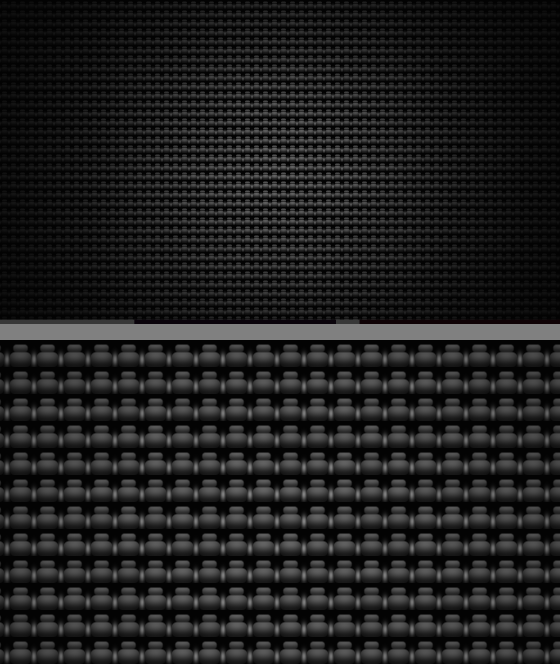
Top: the whole. Bottom: its middle third, enlarged.
Give the GLSL for this texture, as a WebGL 1 fragment shader.

```glsl
precision highp float;

uniform vec2 u_resolution;

const float ROWS = 36.0;
const vec3 GAP_COLOR = vec3(0.010);
const vec3 FIBER_COLOR = vec3(0.42);
const vec3 BAR_GREY = vec3(0.22);
const vec3 BAR_PURPLE = vec3(0.04, 0.01, 0.045);
const vec3 BAR_RED = vec3(0.06, 0.005, 0.015);

float hash(vec2 p) {
  return fract(sin(dot(p, vec2(127.1, 311.7))) * 43758.5453);
}

float roundedBox(vec2 p, vec2 halfSize, float radius) {
  vec2 q = abs(p) - halfSize + radius;
  return length(max(q, 0.0)) + min(max(q.x, q.y), 0.0) - radius;
}

float coverage(float dist, float blur) {
  return 1.0 - smoothstep(-blur, blur, dist);
}

float band(float x, float start, float end, float blur) {
  return smoothstep(start - blur, start + blur, x)
       * (1.0 - smoothstep(end - blur, end + blur, x));
}

float glint(vec2 p, vec2 size) {
  vec2 q = p / size;
  return exp(-dot(q, q));
}

// Brightness of one woven cell, with x and y in 0..1
float weave(vec2 cell, float blur) {
  float x = cell.x - 0.5;

  // Wide barrel, lit from above and darker toward its ends
  vec2 barrelPos = vec2(x, cell.y - 0.27);
  float barrel = coverage(roundedBox(barrelPos, vec2(0.43, 0.28), 0.24), blur);
  float barrelLight = mix(0.22, 0.88, smoothstep(-0.24, 0.18, barrelPos.y));
  barrelLight *= 1.0 - 2.8 * x * x;

  // Small cap above the barrel, brightest in the middle
  vec2 capPos = vec2(x, cell.y - 0.69);
  float cap = coverage(roundedBox(capPos, vec2(0.27, 0.14), 0.12), blur);
  float capLight = mix(0.38, 0.85, smoothstep(-0.12, 0.10, capPos.y));
  capLight *= 1.0 - 3.0 * x * x;

  // Upright glint at the joint between neighbours
  vec2 pinPos = vec2(0.5 - abs(x), cell.y - 0.29);
  float pin = glint(pinPos, vec2(0.10, 0.22));

  float light = mix(cap * capLight, barrelLight, barrel);
  return max(light, pin * 1.2);
}

// Soft light, tall in the middle and dim at the sides
float spotlight(vec2 uv) {
  vec2 d = (uv - vec2(0.5, 0.48)) * vec2(3.1, 2.0);
  return mix(0.09, 1.0, exp(-dot(d, d)));
}

// Thin strip along the lower edge
vec3 stripColor(float x, float blur) {
  vec3 color = mix(BAR_PURPLE, BAR_RED, smoothstep(0.642 - blur, 0.642 + blur, x));
  float grey = band(x, -1.0, 0.24, blur) + band(x, 0.60, 0.642, blur);
  return mix(color, BAR_GREY, grey);
}

void main() {
  vec2 uv = gl_FragCoord.xy / u_resolution;
  float pixel = 1.0 / u_resolution.y;
  vec2 grid = gl_FragCoord.xy * pixel * ROWS;

  // Woven surface with slight differences between cells
  float blur = max(0.04, 0.5 * ROWS * pixel);
  float light = weave(fract(grid), blur);
  light *= mix(0.96, 1.04, hash(floor(grid)));
  vec3 color = GAP_COLOR + FIBER_COLOR * light * spotlight(uv);

  // Edge strip
  float strip = band(uv.y, -1.0, 0.0135, 0.5 * pixel);
  color = mix(color, stripColor(uv.x, 0.5 / u_resolution.x), strip);

  gl_FragColor = vec4(color, 1.0);
}
```
